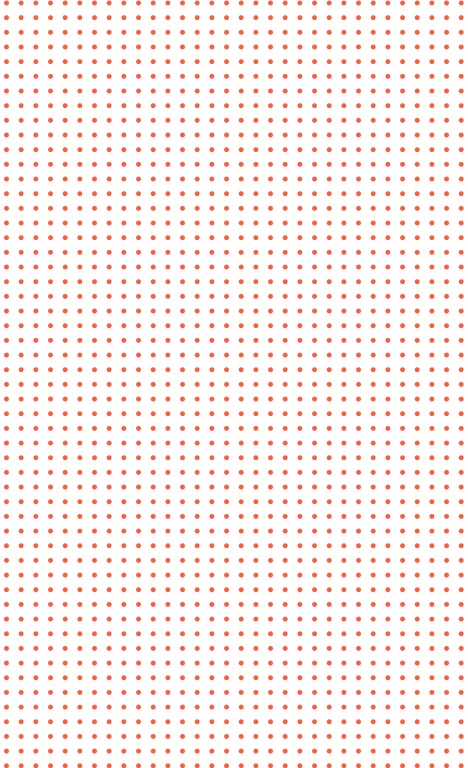
Give the GLSL for this pattern, as a Shadertoy shader.

```glsl
// Square grid of small coral dots on white, 32 columns by 53 rows.

#define PITCH      0.0191            // dot spacing, in canvas heights
#define RADIUS     0.00317           // dot radius, in canvas heights
#define FIRST_DOT  vec2(0.00846, 0.0039) // top-left dot, from the top-left corner
#define DOT_COLOR  vec3(0.98, 0.37, 0.25)
#define PAPER      vec3(1.0)

// Signed distance to the nearest dot of the endless grid.
float dotGridDistance(vec2 p) {
    vec2 cell = (fract(p / PITCH + 0.5) - 0.5) * PITCH;
    return length(cell) - RADIUS;
}

void mainImage(out vec4 fragColor, in vec2 fragCoord) {
    // Height-based units, measured from the top-left corner
    float pixel = 1.0 / iResolution.y;
    vec2 p = vec2(fragCoord.x, iResolution.y - fragCoord.y) * pixel;

    // One-pixel smooth edge
    float distanceToDot = dotGridDistance(p - FIRST_DOT);
    float coverage = clamp(0.5 - distanceToDot / pixel, 0.0, 1.0);

    fragColor = vec4(mix(PAPER, DOT_COLOR, coverage), 1.0);
}
```
